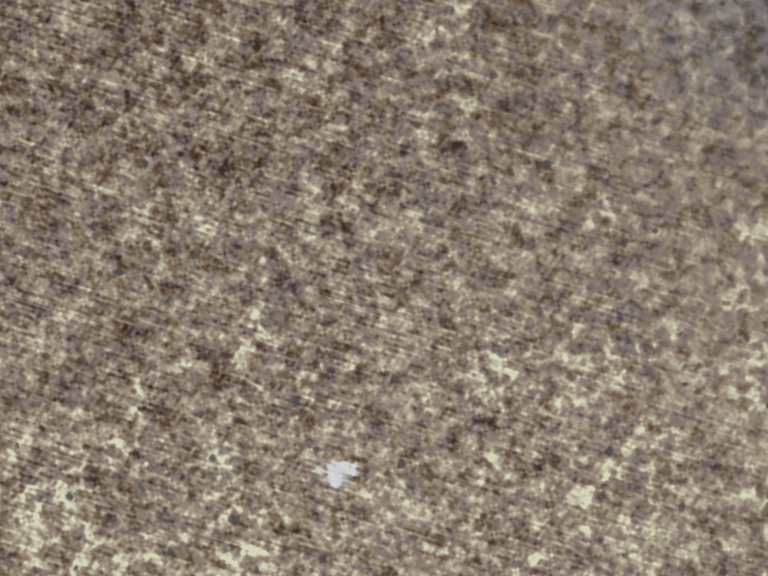
A WebGL 2 fragment shader for this texture:

```glsl
#version 300 es
precision highp float;
// Worn brown metal under a microscope: mottled grain, slanted scratches, pits and pale flecks.

#define SCRATCH_ANGLE -0.29
#define PATCH_FREQ 24.0
#define BLOTCH_FREQ 52.0
#define MOTTLE_FREQ 95.0
#define GRAIN_FREQ 170.0
#define SCRATCH_FREQ vec2(24.0, 200.0)
#define PIT_CELLS 15.0
#define PIT_SHARE 0.3
#define FLECK_GAIN 0.95
#define GLINT_CENTRE vec2(0.585, 0.178)

uniform vec2 u_resolution;
out vec4 fragColor;

float hash(vec2 cell, uint seed) {
    uvec2 v = uvec2(ivec2(cell) + 4096);
    uint h = v.x * 1664525u + v.y * 22695477u + seed * 747796405u;
    h = (h ^ (h >> 16)) * 2246822519u;
    h = (h ^ (h >> 13)) * 3266489917u;
    return float((h ^ (h >> 16)) >> 8) / 16777216.0;
}

float valueNoise(vec2 p, uint seed) {
    vec2 i = floor(p), f = fract(p);
    f = f * f * (3.0 - 2.0 * f);
    return mix(mix(hash(i, seed), hash(i + vec2(1, 0), seed), f.x),
               mix(hash(i + vec2(0, 1), seed), hash(i + vec2(1, 1), seed), f.x), f.y);
}

// Noise with zero mean and roughly unit deviation
float unitNoise(vec2 p, uint seed) {
    return (valueNoise(p, seed) - 0.5) * 4.65;
}

vec2 rotate(vec2 p, float a) {
    return vec2(cos(a) * p.x + sin(a) * p.y, cos(a) * p.y - sin(a) * p.x);
}

// Tone in deviations from the mean to colour; cool shifts brown to mauve
vec3 metalRamp(float tone, float cool) {
    vec3 umber = mix(vec3(0.35, 0.285, 0.24), vec3(0.36, 0.31, 0.29), cool);
    vec3 shadow = mix(vec3(0.46, 0.395, 0.33), vec3(0.48, 0.435, 0.415), cool);
    vec3 body = mix(vec3(0.555, 0.495, 0.43), vec3(0.55, 0.49, 0.45), cool);
    vec3 light = vec3(0.63, 0.58, 0.51);
    vec3 pale = vec3(0.75, 0.73, 0.64);
    vec3 c = mix(umber, shadow, clamp((tone + 1.8) / 1.1, -1.0, 1.0));
    c = mix(c, body, clamp((tone + 0.7) / 0.85, 0.0, 1.0));
    c = mix(c, light, clamp((tone - 0.15) / 0.8, 0.0, 1.0));
    return mix(c, pale, clamp((tone - 0.95) / 1.05, 0.0, 1.7));
}

// Coverage of small scattered dark pits
float pits(vec2 p, float softness) {
    vec2 g = p * PIT_CELLS, cell = floor(g);
    float wobble = 0.025 * unitNoise(g * 9.0, 34u);
    float cover = 0.0;
    for (int y = -1; y <= 1; y++) {
        for (int x = -1; x <= 1; x++) {
            vec2 c = cell + vec2(x, y);
            vec2 centre = c + vec2(hash(c, 31u), hash(c, 32u));
            float size = hash(c, 33u);
            float radius = 0.05 + 0.08 * size * size * size;
            float d = length(g - centre) - radius + wobble;
            float present = step(hash(c, 35u), PIT_SHARE);
            cover = max(cover, present * (1.0 - smoothstep(-softness, softness, d)));
        }
    }
    return cover;
}

void main() {
    vec2 p = gl_FragCoord.xy / u_resolution.y;
    vec2 uv = gl_FragCoord.xy / u_resolution;
    vec2 along = rotate(p, SCRATCH_ANGLE);
    vec2 warped = p + 0.002 * vec2(unitNoise(p * 60.0, 1u), unitNoise(p * 60.0, 2u));

    // Focus falls off toward the upper right
    float focus = 1.0 - smoothstep(0.65, 1.5, uv.x + 0.45 * uv.y);

    // Mottled tone at several scales
    float patches = unitNoise(rotate(warped, 0.5) * PATCH_FREQ, 3u);
    float blotch = unitNoise(rotate(warped, 0.9) * BLOTCH_FREQ, 4u);
    float mottle = unitNoise(rotate(warped, 0.25) * MOTTLE_FREQ, 5u);
    float grain = unitNoise(rotate(p, -0.6) * GRAIN_FREQ, 6u);
    float tone = 0.22 * patches + 0.42 * blotch + mix(0.36, 0.48, focus) * mottle
               + mix(0.16, 0.48, focus) * grain;

    // Fine brushed streaks and a few long bright scratches
    float brushed = unitNoise(along * SCRATCH_FREQ, 7u);
    float longLine = smoothstep(0.83, 0.97, valueNoise(along * vec2(5.0, 190.0), 8u));
    float lineZone = smoothstep(0.5, 0.8, valueNoise(along * vec2(2.0, 7.0), 9u));
    tone += mix(0.12, 0.36, focus) * brushed + 0.7 * focus * longLine * lineZone;

    // Uneven lamp light: dim upper left and far corner, brighter below
    float dimLeft = smoothstep(0.2, 1.3, uv.y + 0.6 * (1.0 - uv.x));
    float dimCorner = 1.0 - smoothstep(0.0, 0.3, length(uv - vec2(1.0)));
    tone += 0.34 - 0.70 * dimLeft - 0.5 * dimCorner;

    // Clustered pale flecks
    float cluster = smoothstep(0.52, 0.82, valueNoise(rotate(p, 0.7) * 10.0, 10u));
    float fleck = smoothstep(0.2, 1.5, 0.75 * blotch + 0.55 * mottle + 0.2 * patches);
    tone += FLECK_GAIN * cluster * fleck * mix(1.0, 0.55, uv.y);

    float cool = smoothstep(0.3, 0.7, valueNoise(rotate(warped, 1.2) * 58.0, 11u) + 0.1 * (uv.x - 0.5));
    vec3 colour = metalRamp(tone, cool);
    colour *= mix(vec3(1.0), vec3(0.95, 1.0, 1.05), dimCorner);

    // Blue-black pits, then one cold glint of bare metal
    colour = mix(colour, vec3(0.27, 0.26, 0.27), 0.7 * pits(p, mix(0.08, 0.05, focus)));
    vec2 fromGlint = rotate(p - GLINT_CENTRE, SCRATCH_ANGLE) * vec2(0.8, 1.2);
    float glintZone = exp(-dot(fromGlint, fromGlint) / 0.0011);
    float glint = smoothstep(0.4, 0.9, glintZone + 0.12 * blotch + 0.14 * mottle + 0.08 * brushed);
    colour = mix(colour, vec3(0.85, 0.87, 0.88), 0.85 * glint * smoothstep(0.05, 0.4, glintZone));

    fragColor = vec4(clamp(colour, 0.0, 1.0), 1.0);
}
```
